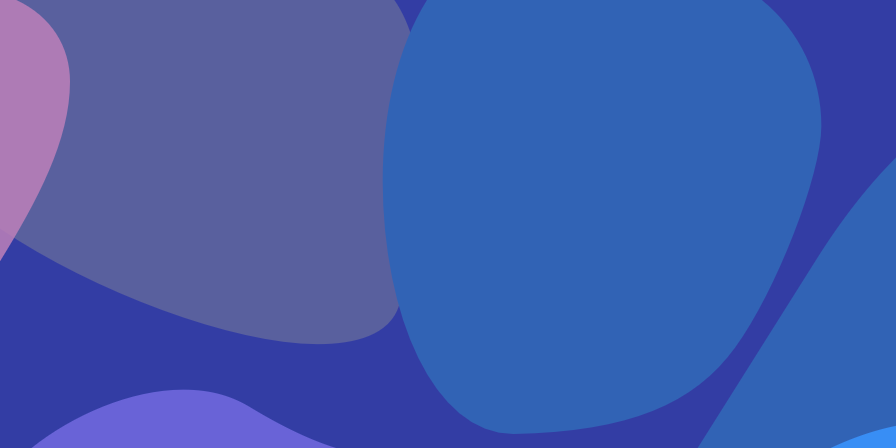
This background is drawn by a WebGL 2 fragment shader. Its source:

```glsl
#version 300 es
precision highp float;
// Flat background of large overlapping rounded blobs in blue, grey violet and pink.

uniform vec2 u_resolution;
out vec4 outColor;

const float GRID_HEIGHT = 384.0; // grid units in one canvas height
const int CURVE_STEPS = 16;      // straight pieces per curve
const float PINK_OPACITY = 0.85;

const vec3 INDIGO = vec3(0.200, 0.240, 0.645);
const vec3 GREY_VIOLET = vec3(0.350, 0.375, 0.620);
const vec3 PINK = vec3(0.740, 0.500, 0.725);
const vec3 BLUE = vec3(0.193, 0.388, 0.710);
const vec3 SKY = vec3(0.220, 0.555, 0.960);
const vec3 LAVENDER = vec3(0.410, 0.390, 0.845);

// An outline under construction, seen from one sample point.
struct Outline {
    vec2 point;   // sample point
    vec2 pen;     // end of the last curve
    float dist2;  // squared distance to the outline
    float side;   // -1 inside, +1 outside
};

Outline startAt(vec2 point, float x, float y) {
    return Outline(point, vec2(x, y), 1e9, 1.0);
}

// Straight edge: nearest distance and an even-odd crossing test.
void lineTo(inout Outline o, vec2 end) {
    vec2 edge = end - o.pen;
    vec2 rel = o.point - o.pen;
    float along = clamp(dot(rel, edge) / max(dot(edge, edge), 1e-6), 0.0, 1.0);
    vec2 gap = rel - edge * along;
    o.dist2 = min(o.dist2, dot(gap, gap));
    bvec3 test = bvec3(o.point.y >= o.pen.y, o.point.y < end.y,
                       edge.x * rel.y > edge.y * rel.x);
    if (all(test) || all(not(test))) o.side = -o.side;
    o.pen = end;
}

// Cubic Bezier from the pen to the end point.
void curveTo(inout Outline o, vec2 handleA, vec2 handleB, vec2 end) {
    vec2 start = o.pen;
    for (int i = 1; i <= CURVE_STEPS; i++) {
        float t = float(i) / float(CURVE_STEPS);
        float u = 1.0 - t;
        lineTo(o, u * u * u * start + 3.0 * u * u * t * handleA
                + 3.0 * u * t * t * handleB + t * t * t * end);
    }
}

// Fill with an edge one pixel soft.
void fill(inout vec3 color, Outline o, vec3 paint, float opacity) {
    float pixel = GRID_HEIGHT / u_resolution.y;
    float coverage = clamp(0.5 - o.side * sqrt(o.dist2) / pixel, 0.0, 1.0);
    color = mix(color, paint, coverage * opacity);
}

void main() {
    vec2 p = gl_FragCoord.xy / u_resolution.y * GRID_HEIGHT;
    vec3 color = INDIGO;

    // Grey violet blob, upper left
    Outline o = startAt(p, 338.0, 384.0);
    curveTo(o, vec2(352, 364), vec2(360, 334), vec2(360, 304));
    curveTo(o, vec2(365, 184), vec2(350, 154), vec2(342, 122));
    curveTo(o, vec2(334, 97), vec2(305, 89), vec2(272, 89));
    curveTo(o, vec2(200, 89), vec2(80, 134), vec2(0, 188));
    curveTo(o, vec2(-150, 289), vec2(-200, 684), vec2(338, 384));
    fill(color, o, GREY_VIOLET, 1.0);

    // Pink blob, left edge
    o = startAt(p, 14.0, 384.0);
    curveTo(o, vec2(44, 370), vec2(60, 344), vec2(60, 314));
    curveTo(o, vec2(60, 264), vec2(32, 212), vec2(0, 160));
    curveTo(o, vec2(-80, 54), vec2(-120, 464), vec2(14, 384));
    fill(color, o, PINK, PINK_OPACITY);

    // Large blue blob, centre right
    o = startAt(p, 704.0, 276.0);
    curveTo(o, vec2(704, 234), vec2(665, 134), vec2(630, 86));
    curveTo(o, vec2(595, 38), vec2(540, 14), vec2(440, 12));
    curveTo(o, vec2(372, 12), vec2(328, 114), vec2(328, 229));
    curveTo(o, vec2(328, 289), vec2(341, 344), vec2(366, 384));
    curveTo(o, vec2(410, 454), vec2(590, 454), vec2(653, 384));
    curveTo(o, vec2(686, 357), vec2(704, 318), vec2(704, 276));
    fill(color, o, BLUE, 1.0);

    // Blue slope, lower right
    o = startAt(p, 598.0, 0.0);
    curveTo(o, vec2(632, 54), vec2(666, 108), vec2(700, 162));
    curveTo(o, vec2(722, 197), vec2(745, 226), vec2(768, 249));
    curveTo(o, vec2(1100, 284), vec2(800, -316), vec2(598, 0));
    fill(color, o, BLUE, 1.0);

    // Bright corner
    o = startAt(p, 712.0, 0.0);
    curveTo(o, vec2(729, 8), vec2(748, 15), vec2(768, 19));
    curveTo(o, vec2(850, 34), vec2(760, -76), vec2(712, 0));
    fill(color, o, SKY, 1.0);

    // Lavender hill, lower left
    o = startAt(p, 27.0, 0.0);
    curveTo(o, vec2(62, 28), vec2(112, 50), vec2(157, 50));
    curveTo(o, vec2(182, 50), vec2(200, 44), vec2(216, 34));
    curveTo(o, vec2(236, 22), vec2(262, 8), vec2(288, 0));
    curveTo(o, vec2(330, -56), vec2(0, -56), vec2(27, 0));
    fill(color, o, LAVENDER, 1.0);

    outColor = vec4(color, 1.0);
}
```
